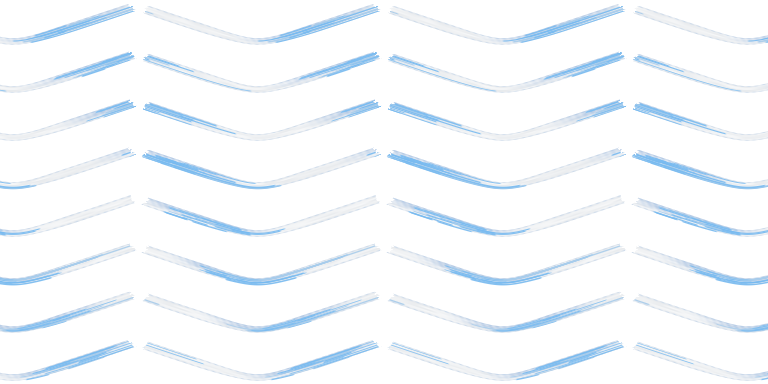
Reproduce this pattern procedurally as a Shadertoy shader.

```glsl
// Rows of brushed chevron ribbons: rounded troughs, open slanted cuts at the peaks.
// Each ribbon is a distance band with a pale, beaded wash under thin blue streaks;
// the streak cluster drifts along the ribbon from one row to the next.

// Lengths are fractions of the canvas height.
const float ROWS = 8.0;
const float PERIOD = 0.638;
const float FIRST_PEAK = 0.362;
const float TROUGH_X = 0.310;       // from the peak on its left
const float TROUGH_DEPTH = 0.108;   // from the top of the row
const float ARM_SLOPE = 0.34;
const float BEND_RADIUS = 0.052;
const float HALF_WIDTH_TROUGH = 0.0085;
const float HALF_WIDTH_ARM = 0.0115;
const float GAP_LOW = 0.006;
const float GAP_HIGH = 0.022;
const float DRIFT_START = -0.31;
const float DRIFT_PER_ROW = 0.145;
const float BEADS = 34.0;
const int STREAKS = 18;

const vec3 PAPER = vec3(1.0);
const vec3 PALE_GREY = vec3(0.91, 0.92, 0.93);
const vec3 MIST = vec3(0.78, 0.84, 0.91);
const vec3 PERIWINKLE = vec3(0.64, 0.75, 0.89);
const vec3 LIGHT_BLUE = vec3(0.66, 0.80, 0.92);
const vec3 SKY_BLUE = vec3(0.47, 0.73, 0.94);

float hash(vec2 p) {
    return fract(sin(dot(p, vec2(127.1, 311.7))) * 43758.5453);
}

float noise(vec2 p) {
    vec2 i = floor(p), f = fract(p);
    f = f * f * (3.0 - 2.0 * f);
    return mix(mix(hash(i), hash(i + vec2(1, 0)), f.x),
               mix(hash(i + vec2(0, 1)), hash(i + vec2(1, 1)), f.x), f.y);
}

// Share of a pixel covered by a band of the given half width.
float band(float d, float halfWidth, float px) {
    float h = 0.5 * px;
    return (clamp(d + halfWidth, -h, h) - clamp(d - halfWidth, -h, h)) / px;
}

// Shortest distance between two positions on a unit loop.
float loopDistance(float a, float b) {
    return abs(fract(a - b + 0.5) - 0.5);
}

// Pale body of the ribbon: lengthwise grain, beads and faint edges.
vec3 washColor(float x, float across, float along, float row, float cluster) {
    float grain = noise(vec2(x * 26.0, across * 3.0 + row * 17.0));
    float bead = 0.5 + 0.5 * cos(6.2832 * (along * BEADS + across * 0.4));
    float nearCluster = 1.0 - smoothstep(0.12, 0.34, loopDistance(along, cluster));
    vec3 color = mix(PAPER, PALE_GREY, 0.35 + 0.65 * grain);
    color = mix(color, MIST, smoothstep(0.55, 0.95, abs(across)) * (0.25 + 0.6 * bead));
    float tint = nearCluster * (0.3 + 0.4 * grain + 0.3 * bead);
    return mix(color, PERIWINKLE, 0.75 * tint * smoothstep(-0.9, 0.3, across));
}

void mainImage(out vec4 fragColor, in vec2 fragCoord) {
    float px = 1.0 / iResolution.y;
    vec2 p = fragCoord * px;

    // Repeat cell, with rows counted from the top
    float fromTop = 1.0 - p.y;
    float row = floor(fromTop * ROWS);
    float depth = fromTop - row / ROWS;
    float x = mod(p.x - FIRST_PEAK, PERIOD);
    float along = x / PERIOD;

    // Signed distance above the rounded chevron
    float t = x - TROUGH_X;
    float bend = sqrt(t * t + BEND_RADIUS * BEND_RADIUS);
    float slope = ARM_SLOPE * t / bend;
    float center = TROUGH_DEPTH - ARM_SLOPE * (bend - BEND_RADIUS);
    float d = (center - depth) / sqrt(1.0 + slope * slope);
    float halfWidth = mix(HALF_WIDTH_TROUGH, HALF_WIDTH_ARM, smoothstep(0.0, 0.16, abs(t)));
    float across = d / halfWidth;

    // Slanted, ragged cuts at both ends
    float ragged = 0.009 * hash(vec2(floor(across * 4.0), row + step(0.0, t) * 31.0));
    float cut = mix(GAP_LOW, GAP_HIGH, clamp(0.5 + 0.5 * across, 0.0, 1.0)) + ragged;
    float ends = clamp((min(x, PERIOD - x) - cut) / px + 0.5, 0.0, 1.0);

    // Wash
    float cluster = DRIFT_START + DRIFT_PER_ROW * row;
    vec3 wash = washColor(x, across, along, row, cluster);
    vec3 color = mix(PAPER, wash, band(d, halfWidth, px) * ends);

    // Streaks: short ones crowd the cluster, long ones trail ahead of it
    for (int i = 0; i < STREAKS; i++) {
        vec2 seed = vec2(float(i) * 3.7, row * 1.9 + 5.0);
        float stretch = pow(hash(seed), 3.0);
        float middle = cluster + 0.26 * (hash(seed + 11.0) - 0.5) + 0.2 * stretch;
        float halfLength = mix(0.05, 0.32, stretch);
        float offset = mix(-1.0, 0.7, hash(seed + 23.0)) * halfWidth;
        float thickness = mix(0.0008, 0.0021, hash(seed + 37.0));
        float inside = halfLength - loopDistance(along, middle);
        float cover = band(d - offset, thickness, px) * smoothstep(0.0, 0.012, inside);
        vec3 ink = mix(SKY_BLUE, LIGHT_BLUE, step(0.72, hash(seed + 53.0)));
        color = mix(color, ink, 0.9 * cover * ends);
    }

    fragColor = vec4(color, 1.0);
}
```
